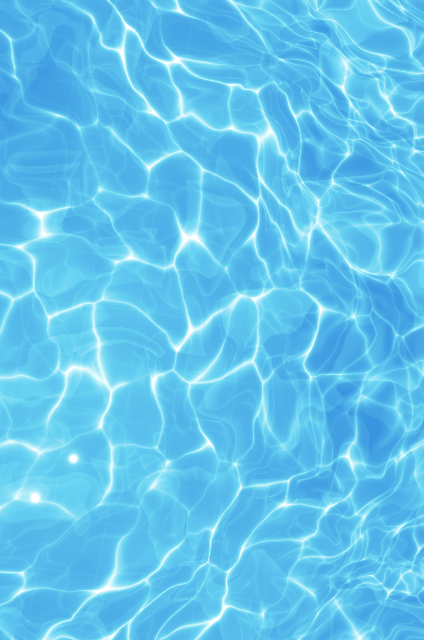
Give the GLSL for this texture, as a Shadertoy shader.

```glsl
float hash(vec2 p) {
    return fract(sin(dot(p, vec2(12.9898, 78.233))) * 43758.5);
}

vec2 hash2(vec2 p) {
    return vec2(hash(p), hash(p + 37.7));
}

float noise(vec2 p) {
    vec2 cell = floor(p), f = fract(p);
    f = f * f * f * (f * (f * 6.0 - 15.0) + 10.0);
    float low = mix(hash(cell), hash(cell + vec2(1, 0)), f.x);
    float high = mix(hash(cell + vec2(0, 1)), hash(cell + vec2(1, 1)), f.x);
    return mix(low, high, f.y);
}

float fbm(vec2 p) {
    float sum = 0.0, amplitude = 0.53;
    for (int i = 0; i < 4; i++) {
        sum += amplitude * noise(p);
        p = mat2(1.6, 1.2, -1.2, 1.6) * p + 5.3;
        amplitude *= 0.5;
    }
    return sum;
}

vec2 warp(vec2 p, float scale, float amount) {
    vec2 q = p * scale;
    return p + amount * (vec2(noise(q + 3.1), noise(q + 41.7)) - 0.5);
}

// x: gap between the two nearest seeds, y: gap to the third (cell corners)
vec2 cellGaps(vec2 p) {
    vec2 base = floor(p);
    vec3 d = vec3(9.0);
    for (int y = -1; y <= 1; y++)
    for (int x = -1; x <= 1; x++) {
        vec2 cell = base + vec2(x, y);
        float r = length(cell + 0.08 + 0.84 * hash2(cell) - p);
        if (r < d.x) d = vec3(r, d.xy);
        else if (r < d.y) d = vec3(d.x, r, d.y);
        else d.z = min(d.z, r);
    }
    return d.yz - d.x;
}

// Bright web of focused light, with uneven strength along its threads
float caustics(vec2 p, float width, float strength) {
    vec2 gap = cellGaps(p);
    float vary = smoothstep(0.2, 0.85, noise(p * 1.7 + 17.0));
    float flare = smoothstep(0.3, 0.7, noise(p * 2.3 + 51.0));
    float thread = exp(-gap.x / (width * mix(0.7, 1.5, vary)));
    float glow = exp(-gap.x / (width * 5.0));
    float node = exp(-gap.y / (width * mix(1.2, 2.4, flare)));
    return strength * (mix(0.35, 1.7, vary) * thread + 0.2 * glow + mix(0.5, 2.0, flare) * node);
}

// Pale sheet with one crisp rim that fades inwards
float fold(float n, float edge) {
    return smoothstep(edge, edge + 0.03, n) * (1.0 - smoothstep(edge + 0.04, edge + 0.28, n));
}

float ridge(float n, float level, float width) {
    return exp(-abs(n - level) / width);
}

float blob(vec2 p, vec2 centre, float radius) {
    vec2 d = (p - centre) / radius;
    return exp(-dot(d, d));
}

float tileJoints(vec2 p, float size, float width) {
    vec2 d = abs(fract(p / size) - 0.5) * size;
    return exp(-d.x * d.x / (width * width)) + exp(-d.y * d.y / (width * width));
}

float glints(vec2 p, float scale, float chance) {
    vec2 cell = floor(p * scale);
    vec2 d = fract(p * scale) - 0.3 - 0.4 * hash2(cell + 9.0);
    float r = length(d);
    float lit = step(hash(cell + 71.0), chance);
    return lit * (3.0 * exp(-r * r / 0.005) + 0.7 * exp(-r * r / 0.03));
}

vec3 waterColour(float tone) {
    vec3 deep = vec3(0.25, 0.615, 0.885);
    vec3 aqua = vec3(0.41, 0.83, 0.95);
    vec3 foam = vec3(0.76, 0.95, 0.98);
    vec3 c = mix(deep, aqua, clamp(tone, -0.2, 1.0));
    c = mix(c, foam, clamp(tone - 1.0, 0.0, 1.0));
    return mix(c, vec3(1.0), clamp(tone - 2.0, 0.0, 1.0));
}

void mainImage(out vec4 fragColor, in vec2 fragCoord) {
    vec2 p = fragCoord / iResolution.x;
    float height = iResolution.y / iResolution.x;
    float y = p.y / height;
    float choppy = smoothstep(0.45, 0.95, p.x + 0.15 * (y - 0.5));

    vec2 q = warp(warp(warp(p, 5.0, 0.11), 13.0, 0.04), 30.0, 0.011);
    float bend = q.x + 0.6 * (q.y - 0.7) * (q.y - 0.7);

    // Broad light and depth
    float tone = 0.35 + 0.75 * (fbm(q * 4.0 + 2.0) - 0.5);
    tone -= 0.34 * blob(p, vec2(0.08, 0.97 * height), 0.42);
    tone -= 0.15 * blob(p, vec2(0.95, 0.1 * height), 0.4);
    tone += 0.26 * blob(p, vec2(0.0, 0.33 * height), 0.3);
    tone += 0.08 * blob(p, vec2(0.6, 0.55 * height), 0.5);

    // Pool floor joints, seen through the moving surface
    vec2 floorPos = mat2(0.98, 0.17, -0.17, 0.98) * warp(p, 7.0, 0.025);
    tone += 0.09 * tileJoints(floorPos, 0.125, 0.002) * (1.0 - choppy);

    // Translucent folds and faint inner threads
    vec2 sheet = warp(q, 10.0, 0.09);
    tone += mix(0.26, 0.4, choppy) * fold(noise(sheet * 9.0 + 11.0), 0.58);
    tone += 0.2 * fold(noise(sheet * 17.0 + 61.0), 0.62);
    tone += 0.2 * ridge(noise(sheet * 7.0 + 23.0), 0.5, 0.025);

    // Tight slanted ripples
    vec2 ripplePos = warp(vec2(bend * 14.0, q.y * 10.0), 1.3, 0.9);
    float ripple = 0.7 * noise(ripplePos) + 0.3 * noise(ripplePos * 2.1 + 8.0);
    tone += choppy * 0.6 * ridge(ripple, 0.55, 0.024);
    tone -= choppy * 0.4 * smoothstep(0.58, 0.75, ripple);

    // Large web, then a finer one, strongest over the choppy water
    vec2 web = vec2(bend * (1.0 + 0.35 * p.x) * 6.6, q.y * 6.4);
    tone += caustics(web + 4.0, 0.042, mix(1.0, 0.75, choppy));
    vec2 fineWeb = warp(vec2(bend * 13.0, q.y * 9.5), 1.5, 0.7);
    tone += caustics(fineWeb + 30.0, 0.055, mix(0.13, 0.55, choppy));

    // Sun sparkle
    float sunny = blob(p, vec2(0.1, 0.3 * height), 0.22);
    tone += glints(p, 8.0, 0.35 * sunny);

    fragColor = vec4(waterColour(tone), 1.0);
}
```
